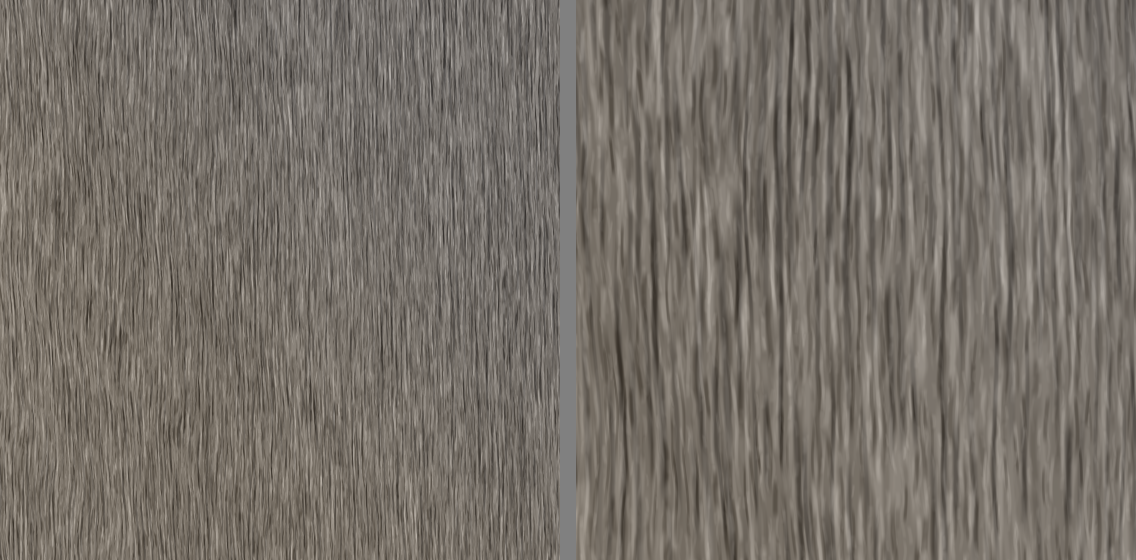
Left: the whole. Right: its middle third, enlarged.
This texture is drawn by a WebGL 2 fragment shader. Its source:

```glsl
#version 300 es
precision highp float;

uniform vec2 u_resolution;
out vec4 fragColor;

vec3 hash3(vec3 p) {
  p = fract(p * vec3(0.1031, 0.1030, 0.0973));
  p += dot(p, p.yxz + 33.33);
  return fract((p.xxy + p.yxx) * p.zyx);
}

// Cellular strokes: each cell holds one slim tapered fibre, columns are staggered.
float fibres(vec2 p, vec2 grid, float seed) {
  p *= grid;
  float pixel = grid.x / u_resolution.x;
  float ink = 0.0;
  for (int i = -1; i <= 1; i++) {
    float column = floor(p.x) + float(i);
    float y = p.y + 7.0 * hash3(vec3(column, seed, 5.0)).x;
    for (int j = -1; j <= 1; j++) {
      float row = floor(y) + float(j);
      vec3 place = hash3(vec3(column, row, seed));
      vec3 shape = hash3(vec3(column, row, seed + 17.0));
      vec2 d = vec2(p.x - column, y - row) - vec2(0.25 + 0.5 * place.x, place.y);
      d.x += 0.12 * sin(d.y * 5.0 + 6.28 * place.z);
      float halfLength = 0.3 + 0.7 * shape.x * shape.x;
      float halfWidth = max(0.2 + 0.25 * shape.y, 0.8 * pixel);
      float across = 1.0 - smoothstep(0.2, 1.0, abs(d.x) / halfWidth);
      float along = 1.0 - smoothstep(0.45, 1.0, abs(d.y) / halfLength);
      ink = max(ink, across * along * (0.35 + 0.65 * shape.z));
    }
  }
  return ink;
}

// Broad uneven bands from layered sines, stretched along the grain.
float bands(vec2 p) {
  float sum = 0.0;
  float weight = 1.0;
  vec2 frequency = vec2(11.0, 2.3);
  for (int i = 0; i < 4; i++) {
    float bend = 1.3 * sin(p.y * frequency.y + float(i) * 2.1);
    sum += weight * sin(p.x * frequency.x + bend + float(i) * 1.7);
    weight *= 0.75;
    frequency *= vec2(2.17, 1.8);
  }
  return sum;
}

void main() {
  vec2 uv = gl_FragCoord.xy / u_resolution;

  // The grain leans slightly and wavers more towards the left.
  vec2 p = uv;
  float waver = mix(1.0, 0.3, smoothstep(0.2, 0.65, uv.x));
  p.x += 0.018 * uv.y;
  p.x += waver * (0.0035 * sin(uv.y * 13.0 + uv.x * 17.0)
                + 0.0012 * sin(uv.y * 37.0 + uv.x * 41.0));

  // Dark pores and pale fibres, long and short.
  float darkLong = fibres(p, vec2(124.0, 8.0), 1.0);
  float darkShort = fibres(p, vec2(165.0, 22.0), 2.0);
  float paleLong = fibres(p, vec2(112.0, 9.0), 3.0);
  float paleShort = fibres(p, vec2(150.0, 24.0), 4.0);
  float fine = fibres(p, vec2(210.0, 60.0), 6.0);

  float tone = 0.447 + 0.008 * bands(p);
  tone -= 0.145 * darkLong + 0.13 * darkShort;
  tone += 0.115 * paleLong + 0.10 * paleShort;
  tone += 0.05 * (fine - 0.2);

  // Warm grey, cooler in the pores and towards the upper right.
  float cool = smoothstep(0.5, 1.7, uv.x + uv.y) + 0.4 * darkLong;
  vec3 color = tone + mix(vec3(0.034, 0.002, -0.040), vec3(0.018, 0.0, -0.018), cool);

  fragColor = vec4(clamp(color, 0.0, 1.0), 1.0);
}
```
